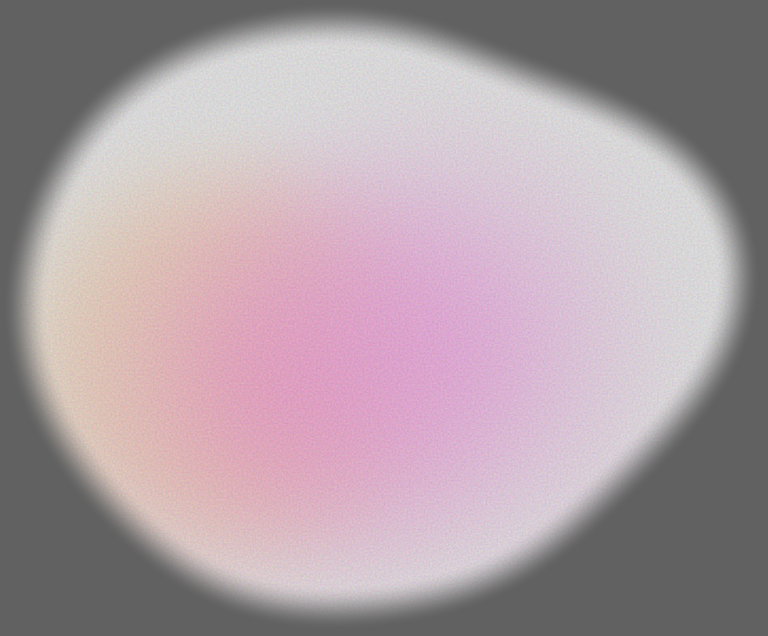
Reproduce this background procedurally as a WebGL 1 fragment shader.

```glsl
precision highp float;
// A soft-edged egg of pale pink, rose and cream light on flat grey, with fine grain.

uniform vec2 u_resolution;

// Lengths are in canvas heights, positions are measured from the canvas centre.
const vec3 BACKDROP = vec3(0.38);
const vec3 PEARL    = vec3(0.845, 0.843, 0.845);
const vec3 CREAM    = vec3(0.870, 0.760, 0.620);
const vec3 ROSE     = vec3(0.880, 0.580, 0.710);
const vec3 ORCHID   = vec3(0.860, 0.600, 0.820);

const vec2 CREAM_POS  = vec2(-0.275, -0.068);
const vec2 ROSE_POS   = vec2(-0.149, -0.099);
const vec2 ORCHID_POS = vec2( 0.072, -0.044);

const float CREAM_CORE     = 0.158;
const float CREAM_RADIUS   = 0.41;
const float ROSE_RADIUS    = 0.44;
const float ORCHID_RADIUS  = 0.47;
const float CREAM_OPACITY  = 0.60;
const float ROSE_OPACITY   = 0.75;
const float ORCHID_OPACITY = 0.70;

// Outline: mean radius plus six angular harmonics.
const vec2  EGG_POS    = vec2(-0.054, 0.003);
const float EGG_RADIUS = 0.4956;
const vec3  COS_LOW    = vec3(0.0237, 0.0468, 0.0199);
const vec3  COS_HIGH   = vec3(0.0112, 0.0030, 0.0025);
const vec3  SIN_LOW    = vec3(0.0073, 0.0024, 0.0144);
const vec3  SIN_HIGH   = vec3(0.0084, 0.0068, 0.0044);
const float EDGE_BLUR  = 0.036;

const float GRAIN_SCALE    = 300.0;
const float GRAIN_STRENGTH = 0.075;

// Approximate signed distance to the egg, negative inside.
float eggDistance(vec2 p) {
  vec2 q = p - EGG_POS;
  float angle = atan(q.y, q.x);
  vec3 low = vec3(1.0, 2.0, 3.0);
  vec3 high = vec3(4.0, 5.0, 6.0);
  vec3 cosLow = cos(angle * low), sinLow = sin(angle * low);
  vec3 cosHigh = cos(angle * high), sinHigh = sin(angle * high);
  float radius = EGG_RADIUS + dot(COS_LOW, cosLow) + dot(SIN_LOW, sinLow)
               + dot(COS_HIGH, cosHigh) + dot(SIN_HIGH, sinHigh);
  float slope = dot(low, SIN_LOW * cosLow - COS_LOW * sinLow)
              + dot(high, SIN_HIGH * cosHigh - COS_HIGH * sinHigh);
  return (length(q) - radius) * inversesqrt(1.0 + slope * slope / (radius * radius));
}

// Round light that fades from full at the core to nothing at the radius.
float glow(vec2 p, vec2 pos, float core, float radius) {
  return 1.0 - smoothstep(core, radius, length(p - pos));
}

// Gradient noise
vec2 gradient(vec2 cell) {
  vec3 h = fract(cell.xyx * vec3(0.1031, 0.1030, 0.0973));
  h += dot(h, h.yzx + 33.33);
  float turn = 6.2832 * fract((h.x + h.y) * h.z);
  return vec2(cos(turn), sin(turn));
}

float gradientNoise(vec2 p) {
  vec2 i = floor(p), f = fract(p);
  vec2 u = f * f * f * (f * (f * 6.0 - 15.0) + 10.0);
  vec2 e = vec2(1.0, 0.0);
  float bottom = mix(dot(gradient(i), f), dot(gradient(i + e), f - e), u.x);
  float top = mix(dot(gradient(i + e.yx), f - e.yx), dot(gradient(i + 1.0), f - 1.0), u.x);
  return mix(bottom, top, u.y);
}

// Independent grain in each colour channel
vec3 colourGrain(vec2 p) {
  vec2 g = p * GRAIN_SCALE + 500.0;
  return vec3(gradientNoise(g), gradientNoise(g + 411.3), gradientNoise(g + 873.7));
}

void main() {
  vec2 p = (gl_FragCoord.xy - 0.5 * u_resolution) / u_resolution.y;

  // Layered glows
  vec3 light = PEARL;
  light = mix(light, CREAM, CREAM_OPACITY * glow(p, CREAM_POS, CREAM_CORE, CREAM_RADIUS));
  light = mix(light, ROSE, ROSE_OPACITY * glow(p, ROSE_POS, 0.0, ROSE_RADIUS));
  light = mix(light, ORCHID, ORCHID_OPACITY * glow(p, ORCHID_POS, 0.0, ORCHID_RADIUS));
  light += GRAIN_STRENGTH * colourGrain(p);

  // Blurred outline over the backdrop
  float inside = 1.0 - smoothstep(-EDGE_BLUR, EDGE_BLUR, eggDistance(p));
  gl_FragColor = vec4(mix(BACKDROP, light, inside), 1.0);
}
```
